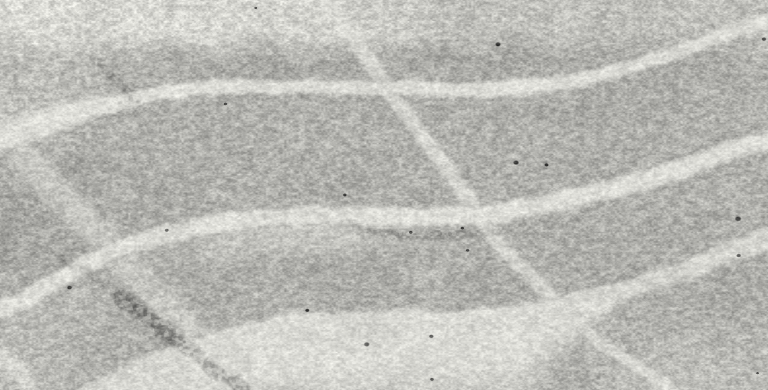
Write a Shadertoy shader that draws this texture.

```glsl
// Draws worn grey pavement with pale curving stripes, a crossing diagonal and fine grain.

const float ASPECT = 1.969;
const vec3 STONE_TINT = vec3(1.0, 1.0, 0.974);

float hash(vec2 p) {
    vec3 q = fract(p.xyx * vec3(0.1031, 0.1030, 0.0973));
    q += dot(q, q.yzx + 33.33);
    return fract((q.x + q.y) * q.z);
}

float noise(vec2 p) {
    vec2 cell = floor(p), f = fract(p);
    f = f * f * (3.0 - 2.0 * f);
    return mix(mix(hash(cell), hash(cell + vec2(1, 0)), f.x),
               mix(hash(cell + vec2(0, 1)), hash(cell + vec2(1, 1)), f.x), f.y);
}

float fbm(vec2 p) {
    float sum = 0.0, weight = 0.5;
    for (int i = 0; i < 4; i++) {
        sum += weight * noise(p);
        p = p * 2.03 + 17.3;
        weight *= 0.5;
    }
    return sum / 0.9375;
}

// Catmull-Rom curve through nine evenly spaced heights, t in 0..1
float curve(float knots[9], float t) {
    float s = clamp(t, 0.0, 0.9999) * 8.0;
    int i = int(s);
    float f = fract(s);
    float a = knots[max(i - 1, 0)], b = knots[i];
    float c = knots[i + 1], d = knots[min(i + 2, 8)];
    return b + 0.5 * f * (c - a + f * (2.0 * a - 5.0 * b + 4.0 * c - d
           + f * (3.0 * (b - c) + d - a)));
}

// Soft stripe with separate reach on its positive and negative side
float band(float d, float above, float below) {
    return 1.0 - smoothstep(0.35, 1.0, abs(d) / (d > 0.0 ? above : below));
}

float glow(vec2 p, vec2 center, vec2 radius) {
    vec2 e = (p - center) / radius;
    return exp(-dot(e, e));
}

float segmentDistance(vec2 p, vec2 a, vec2 b) {
    vec2 ab = b - a;
    return length(p - a - ab * clamp(dot(p - a, ab) / dot(ab, ab), 0.0, 1.0));
}

// Sparse dark pits, one candidate in each grid cell
float specks(vec2 p, float cells, float share) {
    vec2 cell = floor(p * cells), f = fract(p * cells);
    vec2 center = 0.2 + 0.6 * vec2(hash(cell + 3.1), hash(cell + 8.7));
    float radius = 0.05 + 0.06 * hash(cell + 5.3);
    float dotShape = 1.0 - smoothstep(radius * 0.4, radius, length((f - center) * vec2(0.8, 1.0)));
    return dotShape * step(1.0 - share, hash(cell + 21.0));
}

void mainImage(out vec4 fragColor, in vec2 fragCoord) {
    vec2 uv = fragCoord / iResolution.xy;
    vec2 p = uv * vec2(ASPECT, 1.0);
    float x = uv.x, y = uv.y;
    float wobble = (fbm(p * 24.0) - 0.5) * 0.016;
    float wear = fbm(p * vec2(9.0, 14.0) + 4.0);

    // Signed distances to the stripe centres
    float upper = y + wobble - curve(float[9](0.65, 0.725, 0.772, 0.778, 0.776, 0.77, 0.796, 0.862, 0.945), x);
    float middle = y + wobble - curve(float[9](0.209, 0.337, 0.416, 0.448, 0.446, 0.452, 0.495, 0.559, 0.643), x);
    float lower = y + wobble - curve(float[9](-0.14, 0.005, 0.11, 0.17, 0.18, 0.185, 0.225, 0.298, 0.39), x);
    float diagonal = 0.79 * (p.x + wobble - ASPECT * curve(
        float[9](0.87, 0.779, 0.712, 0.651, 0.607, 0.561, 0.513, 0.471, 0.427), y));

    // Broad worn areas
    float tone = 0.685 + 0.07 * (wear - 0.5);
    tone += 0.15 * smoothstep(0.82, 0.94, y + 0.06 * (wear - 0.5)) * (1.0 - smoothstep(0.3, 0.65, x) * 0.55);
    tone += 0.07 * glow(uv, vec2(0.0, 0.77), vec2(0.14, 0.13));
    tone += 0.06 * glow(uv, vec2(0.0, 0.08), vec2(0.13, 0.16));
    tone += 0.05 * glow(uv, vec2(0.9, 0.03), vec2(0.18, 0.14));
    tone -= 0.04 * glow(uv, vec2(0.47, 0.85), vec2(0.28, 0.035));
    tone -= 0.035 * glow(uv, vec2(0.02, 0.47), vec2(0.08, 0.13));

    // Pale stripes with spilled lower edges
    float leftSpread = 1.0 - smoothstep(0.03, 0.19, x);
    float light = band(upper, 0.025 + 0.035 * leftSpread, 0.027 + 0.025 * leftSpread);
    light = max(light, band(middle, 0.033, 0.038));
    light = max(light, 0.45 * band(middle, 0.035, 0.15) * glow(uv, vec2(0.38, 0.4), vec2(0.2, 0.3)));
    float spill = smoothstep(0.12, 0.28, x) * (1.0 - smoothstep(0.64, 0.82, x));
    light = max(light, band(lower, 0.032, 0.045 + 0.25 * spill) * mix(0.82, 0.95, spill));
    light = max(light, 0.8 * band(diagonal, 0.029, 0.029));
    float leftStreak = segmentDistance(p, vec2(0.06, 0.6), vec2(0.53, 0.11)) + wobble;
    light = max(light, 0.55 * band(leftStreak, 0.055, 0.055));
    float cornerArc = length(p - vec2(-0.05, -0.03)) - 0.125 + wobble;
    light = max(light, 0.7 * band(cornerArc, 0.03, 0.03));
    tone = mix(tone, 0.86 + 0.05 * (wear - 0.5), light);

    // Dark cracks and grazes
    float grit = smoothstep(0.3, 0.65, noise(p * vec2(110.0, 130.0)));
    float crack = band(segmentDistance(p, vec2(0.31, 0.24), vec2(0.62, 0.0)) + wobble * 1.5, 0.027, 0.027);
    crack = max(crack, 0.6 * band(segmentDistance(p, vec2(0.24, 0.85), vec2(0.35, 0.745)) + wobble, 0.018, 0.018));
    crack = max(crack, 0.5 * band(segmentDistance(p, vec2(0.16, 0.34), vec2(0.27, 0.27)) + wobble, 0.02, 0.02));
    float graze = 0.05 * smoothstep(0.41, 0.52, x);
    crack = max(crack, 0.8 * band(middle + graze, 0.015, 0.015) * glow(uv, vec2(0.54, 0.41), vec2(0.12, 0.2)));
    tone -= crack * (0.07 + 0.13 * grit);

    // Sideways grain, fine pores and pits
    float grain = fbm(p * vec2(75.0, 125.0) + 9.0) - 0.5;
    float pores = noise(p * vec2(190.0, 250.0)) - 0.5;
    tone += (0.26 * grain + 0.13 * pores) * mix(1.0, 0.7, light);
    tone -= 0.45 * specks(p, 13.0, 0.07);

    fragColor = vec4(clamp(tone, 0.0, 0.97) * STONE_TINT, 1.0);
}
```
